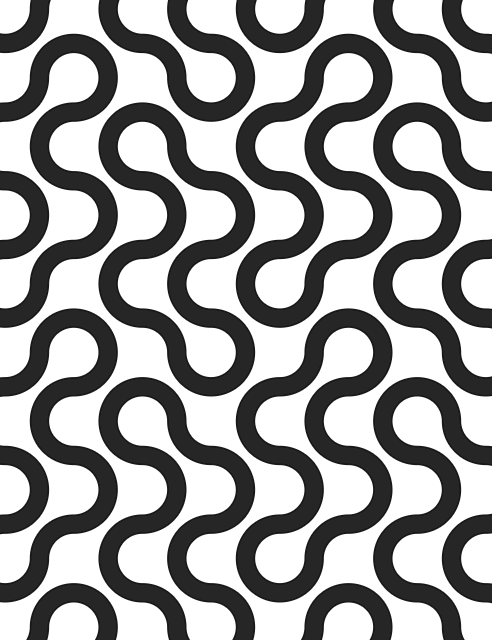
Give the GLSL for this pattern, as a Shadertoy shader.

```glsl
const float TILE_SIZE = 0.1073;                 // fraction of canvas height
const vec2 GRID_ORIGIN = vec2(0.0080, 0.8785);  // a tile corner, in canvas heights
const float ARC_RADIUS = 0.5;                   // in tiles
const float HALF_WIDTH = 0.141;
const float RIM_WIDTH = 0.025;
const int PERIOD = 4;                           // tiles per repeat, both ways
const int FLIP_MASK = 0xE0F4;                   // one bit per tile, four per row
const vec3 PAPER = vec3(1.0);
const vec3 INK = vec3(0.148);
const vec3 RIM_INK = vec3(0.095);

// Whether a tile of the repeating block is mirrored
bool isFlipped(ivec2 tile, int mask, int period) {
    ivec2 t = tile & (period - 1);
    return ((mask >> (t.y * period + t.x)) & 1) == 1;
}

float ringDistance(vec2 p, float radius) {
    return abs(length(p) - radius);
}

// Distance to the two quarter arcs around opposite tile corners
float arcPairDistance(vec2 p, bool flipped, float radius) {
    if (flipped) p.x = 1.0 - p.x;
    return min(ringDistance(p, radius), ringDistance(p - 1.0, radius));
}

// Coverage of a shape whose signed distance is negative inside
float coverage(float dist, float pixel) {
    return clamp(0.5 - dist / pixel, 0.0, 1.0);
}

void mainImage(out vec4 fragColor, in vec2 fragCoord) {
    // Tile space, rows counted downwards
    vec2 uv = fragCoord / iResolution.y;
    vec2 grid = (uv - GRID_ORIGIN) * vec2(1.0, -1.0) / TILE_SIZE;
    float pixel = 1.0 / (iResolution.y * TILE_SIZE);

    // Winding band
    bool flipped = isFlipped(ivec2(floor(grid)), FLIP_MASK, PERIOD);
    float dist = arcPairDistance(fract(grid), flipped, ARC_RADIUS);
    float band = coverage(dist - HALF_WIDTH, pixel);

    // Slightly darker rim just inside the band edge
    float core = coverage(dist - HALF_WIDTH + RIM_WIDTH, 0.5 * pixel);
    vec3 ink = mix(RIM_INK, INK, core);

    fragColor = vec4(mix(PAPER, ink, band), 1.0);
}
```
